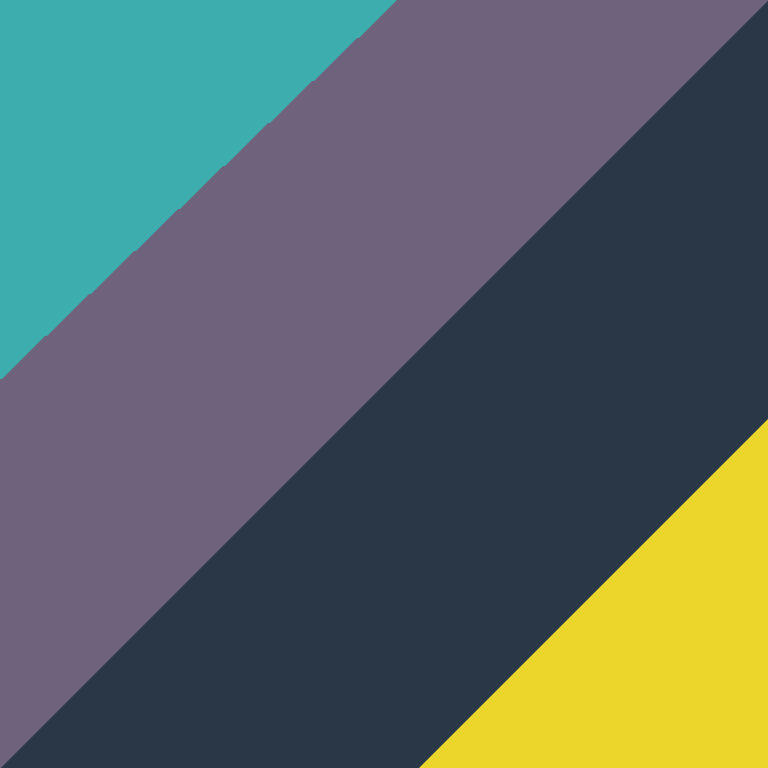
This background is drawn by a Shadertoy shader. Its source:

```glsl
// Four flat diagonal bands: teal corner, purple, navy and a yellow corner.
// Each border is a 45 degree line, blended over about one pixel;
// the teal border is broken by small, evenly spaced sideways steps.

// Coverage of the side where the horizontal offset is positive.
float cover(float offset, float pixel) {
    return smoothstep(-pixel, pixel, offset);
}

void mainImage(out vec4 fragColor, in vec2 fragCoord) {
    vec2 uv = fragCoord / iResolution.xy;
    float pixel = 1.0 / min(iResolution.x, iResolution.y);

    vec3 teal   = vec3(0.24, 0.68, 0.68);
    vec3 purple = vec3(0.43, 0.385, 0.49);
    vec3 navy   = vec3(0.165, 0.215, 0.28);
    vec3 yellow = vec3(0.925, 0.84, 0.17);

    // Lower bands, ordered along the falling diagonal
    float diagonal = uv.x - uv.y;
    vec3 color = mix(purple, navy, cover(diagonal - 0.001, pixel));
    color = mix(color, yellow, cover(diagonal - 0.5456, pixel));

    // Teal corner with its stepped border, measured down from the top
    float depth = 1.0 - uv.y;
    float steps = floor((depth + 0.006) / 0.0555);
    float tealEdge = 0.517 - depth - 0.0026 * steps;
    color = mix(color, teal, cover(tealEdge - uv.x, pixel));

    fragColor = vec4(color, 1.0);
}
```
